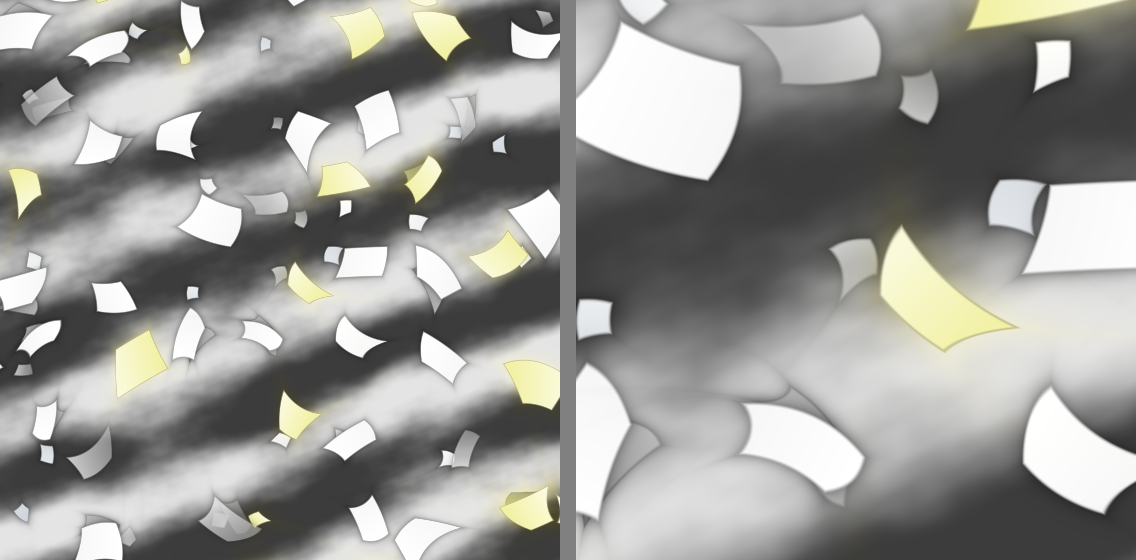
Left, the full canvas; right, a detail of the centre.
This pattern is drawn by a Shadertoy shader. Its source:

```glsl
// Curled white and yellow paper sheets drifting over soft diagonal bands of grey smoke.

const float TAU = 6.2831853;

// Smoke bands
const float BAND_SLOPE = 0.36;
const float BAND_PERIOD = 0.235;
const float BAND_OFFSET = 0.72;
const float BAND_WARP = 0.11;
const float CLOUD_AMOUNT = 0.75;
const vec3 SMOKE_DARK = vec3(0.235, 0.235, 0.238);
const vec3 SMOKE_LIGHT = vec3(0.895);

// Sheets and scraps
const float SHEET_CELLS = 7.0;
const float SHEET_FILL = 0.88;
const float SHEET_SIZE = 0.039;
const float SCRAP_CELLS = 7.0;
const float SCRAP_FILL = 0.55;
const float SCRAP_SIZE = 0.0135;
const float YELLOW_SHARE = 0.23;
const float GHOST_SHARE = 0.13;
const float FLAP_SHARE = 0.3;
const float EDGE_SOFTNESS = 0.0006;
const float RIM_WIDTH = 0.002;
const float WHITE_HALO_WIDTH = 0.004;
const float YELLOW_HALO_WIDTH = 0.011;
const vec3 PAPER_WHITE = vec3(1.0);
const vec3 PAPER_PALE = vec3(0.98, 0.98, 0.86);
const vec3 PAPER_YELLOW = vec3(0.95, 0.945, 0.65);
const vec3 SCRAP_TINT = vec3(0.8, 0.83, 0.86);
const vec3 WHITE_HALO = vec3(0.7);
const vec3 YELLOW_HALO = vec3(1.14, 1.1, 0.78);

vec4 hash4(vec2 cell) {
    vec4 v = fract(cell.xyxy * vec4(0.1031, 0.1030, 0.0973, 0.1099));
    v += dot(v, v.wzxy + 33.33);
    return fract((v.xxyz + v.yzzw) * v.zywx);
}

mat2 rotation(float angle) {
    float c = cos(angle), s = sin(angle);
    return mat2(c, s, -s, c);
}

// Layered, mutually bent sines
float cloud(vec2 p) {
    float sum = 0.0, amplitude = 0.5;
    mat2 turn = rotation(0.9) * 1.8;
    for (int i = 0; i < 6; i++) {
        p = turn * p + 1.7;
        sum += amplitude * sin(p.x + 1.3 * sin(p.y));
        amplitude *= 0.57;
    }
    return sum;
}

vec3 smoke(vec2 p) {
    float across = p.y - BAND_SLOPE * p.x;
    float along = p.x + BAND_SLOPE * p.y;
    float broad = cloud(vec2(along * 2.0, across * 4.0) + 4.0);
    float puffs = cloud(vec2(along * 5.0, across * 9.0));
    float phase = (across - BAND_OFFSET) / BAND_PERIOD + BAND_WARP * broad;
    float wave = cos(TAU * phase) + CLOUD_AMOUNT * puffs;
    return mix(SMOKE_DARK, SMOKE_LIGHT, smoothstep(-1.0, 1.2, wave));
}

// Signed distance to a bent, tapered rectangle, evened out by its slope
float sheetDistance(vec2 q, vec2 halfSize, vec2 bend, float taper) {
    vec2 u = q / halfSize;
    float aspect = halfSize.y / halfSize.x;
    float slopeY = 2.0 * bend.x * u.x * aspect;
    u.y += bend.x * (u.x * u.x - 0.5);
    float slopeX = (abs(2.0 * bend.y * u.y) + abs(taper)) / aspect;
    u.x += bend.y * (u.y * u.y - 0.5);
    vec2 d = (abs(u) - vec2(1.0 + taper * u.y, 1.0)) * halfSize;
    d /= sqrt(1.0 + vec2(slopeX * slopeX, slopeY * slopeY));
    return max(d.x, d.y);
}

// Paints one shape with a soft halo and a thin darker rim
vec3 paint(vec3 ground, vec3 paper, bool yellow, float d, float opacity) {
    float soft = EDGE_SOFTNESS + 0.5 / iResolution.y;
    float width = yellow ? YELLOW_HALO_WIDTH : WHITE_HALO_WIDTH;
    vec3 halo = yellow ? YELLOW_HALO : WHITE_HALO;
    float glow = exp(-max(d, 0.0) / width) * opacity;
    glow *= yellow ? clamp(1.2 - ground.r, 0.0, 1.0) : 1.0;
    ground *= mix(vec3(1.0), halo, glow);
    paper *= 1.0 - 0.25 * smoothstep(-RIM_WIDTH, 0.0, d);
    return mix(ground, paper, opacity * smoothstep(soft, -soft, d));
}

// One jittered sheet per grid cell
vec3 scatter(vec3 color, vec2 p, float cells, float fill, float size, float scrap) {
    vec2 home = floor(p * cells);
    for (int y = -1; y <= 1; y++)
    for (int x = -1; x <= 1; x++) {
        vec2 cell = home + vec2(x, y);
        vec4 place = hash4(cell + 17.0 + 40.0 * scrap);
        vec4 form = hash4(cell + 71.0 + 40.0 * scrap);
        vec4 kind = hash4(cell + 133.0 + 40.0 * scrap);
        if (place.w > fill) continue;

        // Narrow sheets bend more than square ones
        vec2 center = (cell + mix(vec2(0.15), vec2(0.85), place.xy)) / cells;
        vec2 q = rotation(TAU * place.z) * (p - center);
        float aspect = mix(mix(0.4, 0.7, scrap), 1.0, form.y);
        vec2 halfSize = size * mix(0.75, 1.15, form.x) * vec2(1.0, aspect);
        q.x += (kind.w - 0.5) * 0.7 * q.y;
        vec2 bend = (form.zw - 0.5) * vec2(mix(1.5, 0.5, aspect), 0.45);
        float taper = (fract(kind.w * 7.0) - 0.5) * 0.8;
        float d = sheetDistance(q, halfSize, bend, taper);

        // Paper colour, shaded along the sheet
        bool yellow = kind.x < YELLOW_SHARE * (1.0 - 0.8 * scrap);
        float shade = clamp(0.5 + 0.5 * q.x / halfSize.x, 0.0, 1.0);
        vec3 white = mix(PAPER_WHITE, SCRAP_TINT, scrap * kind.z * kind.z) * (1.0 - 0.03 * shade);
        vec3 paper = yellow ? mix(PAPER_PALE, PAPER_YELLOW, shade) : white;
        bool ghost = !yellow && kind.y < GHOST_SHARE;
        float opacity = ghost ? mix(0.4, 0.75, shade) : 1.0;

        // Shaded underside curling out behind the sheet
        if (kind.z < FLAP_SHARE * (1.0 - scrap)) {
            vec2 f = rotation(0.4) * (q + vec2(0.0, 0.8 * halfSize.y));
            float flap = sheetDistance(f, halfSize * vec2(0.8, 0.55), bend, -0.5 * taper);
            color = paint(color, paper * mix(0.55, 0.8, shade), yellow, flap, 0.9 * opacity);
        }
        color = paint(color, paper, yellow, d, opacity);
    }
    return color;
}

void mainImage(out vec4 fragColor, in vec2 fragCoord) {
    vec2 p = fragCoord / iResolution.y;
    vec3 color = smoke(p);
    color = scatter(color, p, SCRAP_CELLS, SCRAP_FILL, SCRAP_SIZE, 1.0);
    color = scatter(color, p, SHEET_CELLS, SHEET_FILL, SHEET_SIZE, 0.0);
    fragColor = vec4(color, 1.0);
}
```
